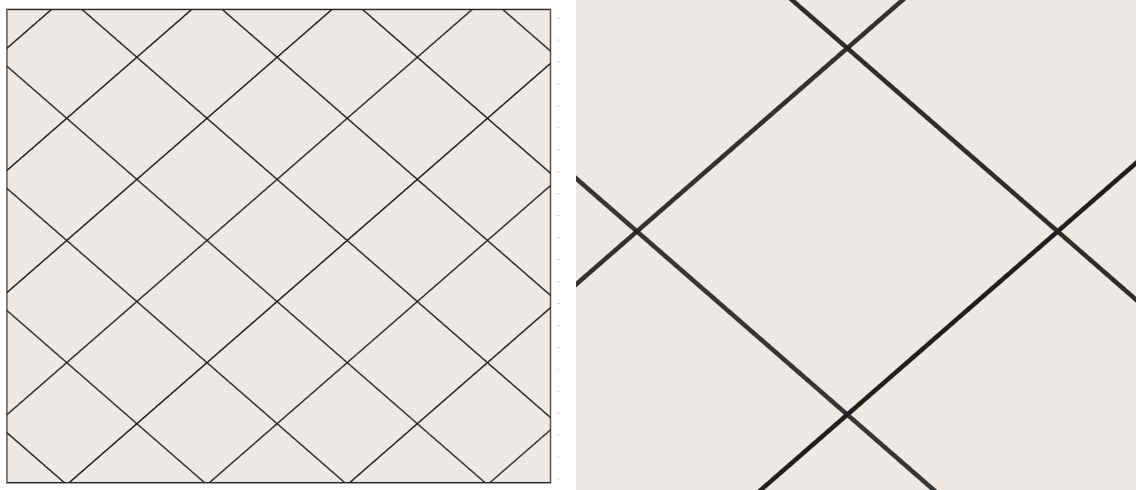
Left: the whole. Right: its middle third, enlarged.
Write a Shadertoy shader that draws this pattern.

```glsl
// Thin dark diamond lattice on warm grey paper, framed, with a faint ruler at the right edge.

float hash(float n) {
    return fract(sin(n * 12.9898) * 43758.5453);
}

// Box-filtered coverage of a line at distance d
float stroke(float d, float halfWidth, float pixel) {
    return clamp((halfWidth - d) / pixel + 0.5, 0.0, 1.0);
}

void mainImage(out vec4 fragColor, in vec2 fragCoord) {
    float pixel = 1.0 / iResolution.y;
    vec2 p = fragCoord * pixel;
    vec3 ink = vec3(0.13, 0.12, 0.12);

    // Signed distance to the sheet edge
    vec2 edge = abs(p - vec2(0.5688, 0.4978)) - vec2(0.5547, 0.4829);
    float sheet = max(edge.x, edge.y);
    float inside = clamp(0.5 - sheet / pixel, 0.0, 1.0);
    vec3 color = mix(vec3(1.0), vec3(0.925, 0.912, 0.902), inside);

    // Two families of diagonals, each line with slightly different ink
    vec2 period = vec2(0.2862, 0.2493);
    vec2 q = (p - vec2(0.5655, 0.6339)) / period;
    vec2 diagonal = vec2(q.x + q.y, q.x - q.y);
    vec2 line = floor(diagonal + 0.5);
    vec2 dist = abs(diagonal - line) / length(1.0 / period);
    float falling = stroke(dist.x, 0.00155, pixel) * mix(0.88, 0.97, hash(line.x + 3.0));
    float rising = stroke(dist.y, 0.00155, pixel) * mix(0.88, 1.0, hash(line.y + 17.0));
    color = mix(color, ink, inside * (1.0 - (1.0 - falling) * (1.0 - rising)));

    // Frame, softer on the upright sides
    float weight = edge.x > edge.y ? 0.75 : 0.95;
    color = mix(color, ink, weight * stroke(abs(sheet), 0.0015, pixel));

    // Pale ruler ticks
    float tick = abs(fract((p.y - 0.0223) / 0.0448 + 0.5) - 0.5) * 0.0448;
    float ruler = stroke(tick, 0.0008, pixel) * smoothstep(-pixel, pixel, p.x - 1.137);
    color = mix(color, vec3(0.78, 0.82, 0.84), ruler);

    fragColor = vec4(color, 1.0);
}
```
